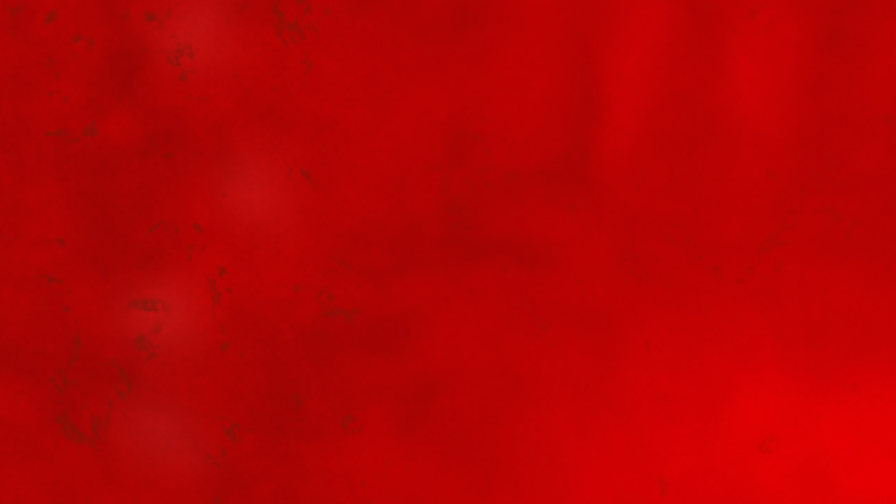
Give the GLSL for this texture, as a WebGL 2 fragment shader.

```glsl
#version 300 es
precision highp float;
// Worn red leather with soft clouds, pale rubbed patches and brown scuffs.
uniform vec2 u_resolution;
out vec4 fragColor;

const vec3 DEEP_RED = vec3(0.56, 0.020, 0.010);
const vec3 BASE_RED = vec3(0.695, 0.010, 0.010);
const vec3 BRIGHT_RED = vec3(0.93, 0.0, 0.010);
const vec3 PALE_RED = vec3(0.82, 0.14, 0.14);
const vec3 SCUFF_BROWN = vec3(0.45, 0.09, 0.03);

float hash(vec2 p) {
  return fract(sin(dot(p, vec2(127.1, 311.7))) * 43758.5453);
}

float valueNoise(vec2 p) {
  vec2 cell = floor(p);
  vec2 f = fract(p);
  f = f * f * f * (f * (f * 6.0 - 15.0) + 10.0);
  float low = mix(hash(cell), hash(cell + vec2(1.0, 0.0)), f.x);
  float high = mix(hash(cell + vec2(0.0, 1.0)), hash(cell + 1.0), f.x);
  return mix(low, high, f.y);
}

float fbm(vec2 p, int octaves) {
  float sum = 0.0;
  float total = 0.0;
  float amplitude = 0.5;
  for (int i = 0; i < octaves; i++) {
    sum += amplitude * valueNoise(p);
    total += amplitude;
    amplitude *= 0.5;
    p = mat2(1.6, 1.2, -1.2, 1.6) * p + 7.3;
  }
  return sum / total;
}

// Soft elliptical spot, 1 at its center.
float softSpot(vec2 p, vec2 center, vec2 radius) {
  vec2 d = (p - center) / radius;
  return exp(-dot(d, d));
}

// Pale rubbed areas stacked loosely along a vertical band.
float rubbedPatches(vec2 p, float bandX) {
  float sum = 0.0;
  for (int i = 0; i < 4; i++) {
    float row = float(i);
    vec2 jitter = vec2(hash(vec2(row, 2.0)), hash(vec2(row, 5.0))) - 0.5;
    vec2 center = vec2(bandX, (row + 0.5) * 0.27) + jitter * vec2(0.28, 0.08);
    sum += softSpot(p, center, vec2(0.085, 0.075)) * (0.6 + 0.4 * hash(vec2(row, 9.0)));
  }
  return sum;
}

// Small crumbly stains, confined to scattered clumps.
float scuffs(vec2 p, float threshold) {
  float clump = smoothstep(threshold, threshold + 0.17, fbm(p * 13.0 + 31.0, 3));
  float crumbs = smoothstep(0.42, 0.72, fbm(p * vec2(62.0, 54.0), 3));
  return clump * crumbs;
}

void main() {
  vec2 p = gl_FragCoord.xy / u_resolution.y;
  float aspect = u_resolution.x / u_resolution.y;
  float side = p.x / aspect;
  vec2 warp = vec2(fbm(p * 3.0, 3), fbm(p * 3.0 + 19.0, 3)) - 0.5;
  vec2 q = p + 0.16 * warp;

  // Broad clouds and smaller mottling
  float clouds = fbm(q * 4.2 + 3.0, 3) - 0.5;
  float mottle = fbm(q * 12.0 + 11.0, 3) - 0.5;
  float tone = 0.34 * clouds + 0.22 * mottle - 0.035;

  // Light pooling at the lower right and in soft bands at the upper right
  float glow = softSpot(q, vec2(aspect - 0.08, 0.07), vec2(0.58, 0.28));
  float bands = 0.55 + 0.45 * sin(q.x * 26.0);
  float upperGlow = softSpot(q, vec2(aspect * 0.79, 0.87), vec2(0.38, 0.19)) * bands;
  tone += 0.95 * glow + 0.36 * upperGlow;

  vec3 color = mix(BASE_RED, BRIGHT_RED, clamp(tone, 0.0, 1.0));
  color = mix(color, DEEP_RED, clamp(-tone * 3.2, 0.0, 1.0));

  // Worn marks, strongest on the left
  float wear = mix(1.0, 0.3, smoothstep(0.3, 0.5, side));
  color = mix(color, PALE_RED, 0.50 * rubbedPatches(q, 0.40));
  color = mix(color, SCUFF_BROWN, 0.55 * wear * scuffs(q, 0.62));

  // Fine hide grain
  float grain = valueNoise(p * 210.0) + valueNoise(p * 90.0) - 1.0;
  color *= 1.0 + 0.030 * (0.4 + 0.6 * wear) * grain;

  fragColor = vec4(color, 1.0);
}
```
